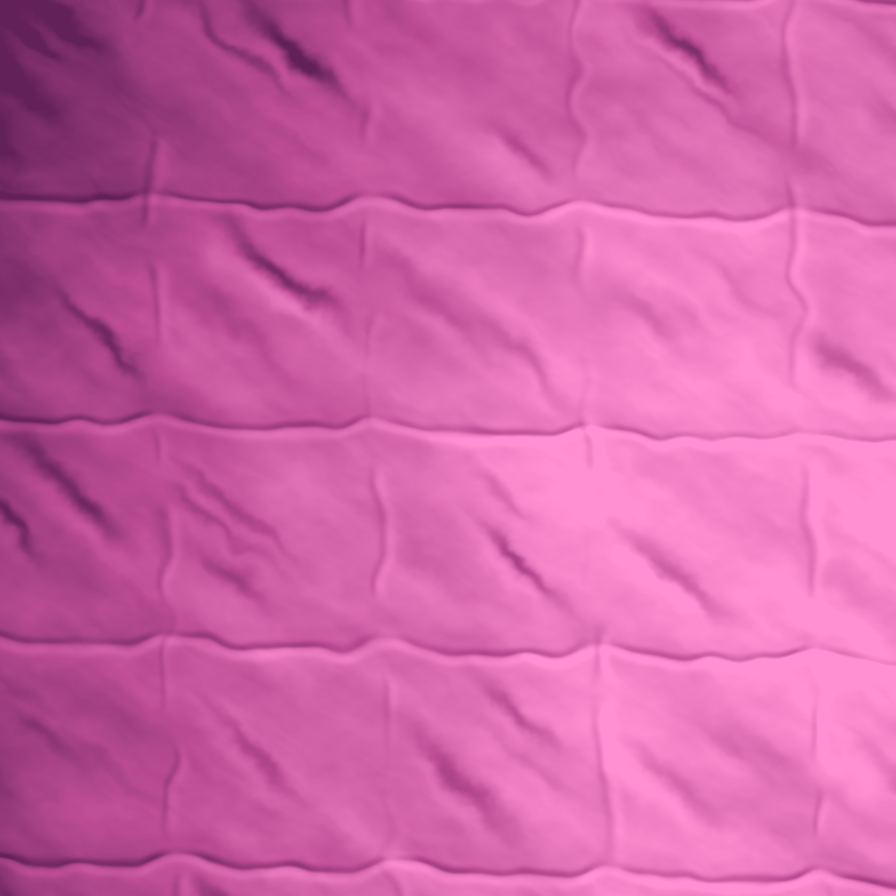
Reproduce this texture procedurally as a Shadertoy shader.

```glsl
float hash(vec2 p) {
    return fract(sin(dot(p, vec2(127.1, 311.7))) * 43758.5453);
}

float noise(vec2 p) {
    vec2 i = floor(p), f = fract(p);
    f = f * f * (3.0 - 2.0 * f);
    return mix(mix(hash(i), hash(i + vec2(1, 0)), f.x),
               mix(hash(i + vec2(0, 1)), hash(i + vec2(1, 1)), f.x), f.y);
}

float fbm(vec2 p) {
    float sum = 0.0, amp = 0.5;
    for (int i = 0; i < 4; i++) {
        sum += amp * noise(p);
        p = p * 2.03 + 17.3;
        amp *= 0.5;
    }
    return sum;
}

float gauss(float x) { return exp(-x * x); }

// Diagonal dents, a few per brick, with random place, size and depth
float dents(vec2 grid) {
    vec2 cell = floor(grid), f = fract(grid);
    float sum = 0.0;
    for (int k = 0; k < 4; k++) {
        vec2 seed = cell * 3.7 + float(k) * 19.1;
        vec2 center = vec2(0.22 + 0.56 * hash(seed), 0.2 + 0.6 * hash(seed + 5.3));
        float angle = 0.55 + 0.3 * hash(seed + 8.9);
        vec2 along = vec2(cos(angle), sin(angle)), q = f - center;
        float s = dot(q, along) / (0.17 + 0.17 * hash(seed + 2.4));
        float d = dot(q, vec2(-along.y, along.x));
        float width = 0.03 + 0.03 * hash(seed + 4.6);
        float depth = pow(hash(seed + 7.7), 1.5);
        sum += depth * gauss(s) * (gauss(d / width) - 0.25 * gauss((d - 0.09) / 0.05));
    }
    vec2 inside = smoothstep(0.0, 0.12, f) * smoothstep(0.0, 0.12, 1.0 - f);
    return sum * inside.x * inside.y;
}

// Pressed horizontal seams: dark sagging crease with a bright lip below
float rowSeams(vec2 grid, vec2 p) {
    float f = fract(grid.x), row = floor(grid.y + 0.5);
    vec2 id = vec2(floor(grid.x), row);
    float sag = 0.013 * smoothstep(0.0, 0.35, f) * smoothstep(0.0, 0.2, 1.0 - f) - 0.007;
    float d = (grid.y - row) * 0.2465 - sag - 0.009 * (noise(p * 34.0) - 0.5);
    float taper = smoothstep(0.0, 0.16, f) * smoothstep(0.0, 0.12, 1.0 - f);
    float strength = (0.25 + 0.75 * taper) * (0.65 + 0.5 * hash(id + 3.1));
    strength *= 0.6 + 0.7 * noise(p * 18.0);
    float crease = gauss(d / (d < 0.0 ? 0.0055 : 0.0028));
    return 0.13 * gauss((d - 0.009) / 0.006) - 0.34 * strength * crease
         - 0.05 * gauss((d + 0.014) / 0.012);
}

// Faint, broken vertical seams
float columnSeams(vec2 grid, vec2 p) {
    float d = (grid.x - floor(grid.x + 0.5)) * 0.24;
    d += 0.022 * (noise(p * 26.0 + 4.0) - 0.5);
    float wear = smoothstep(0.25, 0.75, noise(p * vec2(7.0, 22.0) + 9.0));
    return wear * (0.09 * gauss((d - 0.006) / 0.007) - 0.13 * gauss((d + 0.004) / 0.005));
}

void mainImage(out vec4 fragColor, in vec2 fragCoord) {
    vec2 p = fragCoord / iResolution.xy;
    p.y = 1.0 - p.y;

    // Slightly skewed brick grid and a rough warp for the crumpled foam
    vec2 grid = vec2((p.x - 0.16 - 0.04 * p.y) / 0.24,
                     (p.y - 0.215 - 0.026 * p.x) / 0.2465);
    vec2 warp = vec2(fbm(p * 24.0), fbm(p * 24.0 + 31.0)) - 0.47;

    // Broad light from the right, dim at the upper left
    float light = 0.13 + 0.56 * smoothstep(-0.15, 0.8, p.x)
                + 0.3 * smoothstep(0.0, 0.55, p.y)
                - 0.1 * smoothstep(0.7, 1.0, p.y)
                - 0.13 * exp(-p.x * 10.0);

    // Stretched folds running down to the right
    vec2 q = p + warp * 0.03;
    vec2 fold = vec2(dot(q, vec2(0.82, 0.57)), dot(q, vec2(-0.57, 0.82)));
    light += 0.42 * (fbm(fold * vec2(5.0, 19.0)) - 0.47);
    light += 0.12 * (fbm(p * vec2(30.0, 42.0)) - 0.47);

    // Brick relief
    light -= 0.36 * dents(grid + warp * 0.14);
    light += rowSeams(grid, p) + columnSeams(grid, p);

    // Plum shadows to pink highlights
    vec3 plum = vec3(0.39, 0.13, 0.35);
    vec3 magenta = vec3(0.74, 0.30, 0.58);
    vec3 pink = vec3(0.98, 0.54, 0.80);
    vec3 color = mix(plum, magenta, clamp(light / 0.52, 0.0, 1.0));
    color = mix(color, pink, clamp((light - 0.52) / 0.46, 0.0, 1.1));
    fragColor = vec4(color, 1.0);
}
```
